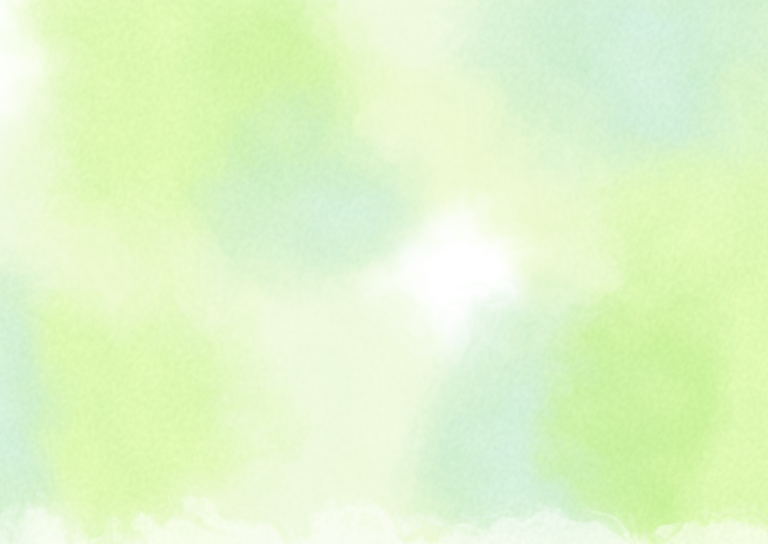
A WebGL 2 fragment shader for this background:

```glsl
#version 300 es
precision highp float;

uniform vec2 u_resolution;
out vec4 fragColor;

// Pigments
const vec3 CREAM = vec3(0.935, 0.98, 0.872);
const vec3 STRAW = vec3(0.93, 0.98, 0.82);
const vec3 WHITE = vec3(1.0);
const vec3 LIME = vec3(0.866, 0.975, 0.69);
const vec3 LEAF = vec3(0.795, 0.95, 0.61);
const vec3 MINT = vec3(0.815, 0.94, 0.805);
const vec3 AQUA = vec3(0.825, 0.94, 0.875);
const vec3 PIGMENTS[4] = vec3[4](WHITE, LIME, LEAF, MINT);

// Washes: centre and radii, in canvas heights
const int WASH_COUNT = 12;
const vec4 WASHES[WASH_COUNT] = vec4[WASH_COUNT](
  vec4(0.00, 1.00, 0.15, 0.24), vec4(0.84, 0.46, 0.15, 0.19),
  vec4(0.35, 0.83, 0.32, 0.33), vec4(0.51, 0.83, 0.15, 0.22),
  vec4(0.57, 0.64, 0.21, 0.21), vec4(1.37, 0.57, 0.36, 0.34),
  vec4(1.17, 0.95, 0.34, 0.27), vec4(0.25, 0.24, 0.28, 0.26),
  vec4(0.00, 0.22, 0.13, 0.33), vec4(1.36, 0.23, 0.30, 0.40),
  vec4(0.99, 0.18, 0.24, 0.28), vec4(1.19, 0.22, 0.16, 0.26));
const int WASH_PIGMENT[WASH_COUNT] = int[WASH_COUNT](0, 0, 1, 2, 3, 1, 3, 1, 3, 1, 3, 2);
const float WASH_OPACITY[WASH_COUNT] = float[WASH_COUNT](
  1.0, 1.0, 0.95, 0.55, 0.8, 0.75, 0.95, 0.95, 0.85, 0.95, 0.9, 0.85);

// Softness of the washes
const float EDGE_INNER = 0.45;
const float EDGE_OUTER = 1.22;
const float BLEED_SCALE = 3.5;
const float BLEED_AMOUNT = 0.10;
const float FRINGE_SCALE = 22.0;
const float FRINGE_AMOUNT = 0.12;

// Paper
const float GRAIN_SCALE = 105.0;
const float GRAIN_AMOUNT = 0.022;
const float GRAIN_ANGLE = 0.5;
const float MOTTLE_AMOUNT = 0.025;
const float BOTTOM_FADE = 0.07;

// Pseudo-random unit vector for a lattice point
vec2 gradient(vec2 cell) {
  uvec2 q = uvec2(ivec2(cell)) * uvec2(1597u, 3571u);
  uint h = (q.x ^ q.y) * 74929u;
  h = (h ^ (h >> 15)) * 65537u;
  h = (h ^ (h >> 13)) * 48271u;
  float angle = float(h >> 8) / 16777216.0 * 6.28319;
  return vec2(cos(angle), sin(angle));
}

float gradientNoise(vec2 p) {
  vec2 cell = floor(p);
  vec2 f = p - cell;
  vec2 u = f * f * f * (f * (f * 6.0 - 15.0) + 10.0);
  vec2 e = vec2(1.0, 0.0);
  float low = mix(dot(gradient(cell), f), dot(gradient(cell + e), f - e), u.x);
  float high = mix(dot(gradient(cell + e.yx), f - e.yx), dot(gradient(cell + 1.0), f - 1.0), u.x);
  return mix(low, high, u.y);
}

float fbm(vec2 p) {
  float sum = 0.0;
  float weight = 1.0;
  for (int i = 0; i < 5; i++) {
    sum += weight * gradientNoise(p);
    p = mat2(1.6, 1.2, -1.2, 1.6) * p + 17.3;
    weight *= 0.5;
  }
  return sum;
}

void main() {
  vec2 p = gl_FragCoord.xy / u_resolution.y;

  // Wet edges: broad bleeding with a finer feathered fringe
  vec2 bleed = vec2(fbm(p * BLEED_SCALE + 3.0), fbm(p * BLEED_SCALE + 41.0));
  vec2 warped = p + BLEED_AMOUNT * bleed;
  float fringe = FRINGE_AMOUNT * fbm(p * FRINGE_SCALE + 4.0 * bleed);

  float tone = fbm(p * 2.3 + 60.0);
  vec3 color = mix(CREAM, STRAW, smoothstep(-0.2, 0.5, tone));
  float pigmentDepth = 0.35;

  // Layered washes
  for (int i = 0; i < WASH_COUNT; i++) {
    vec4 wash = WASHES[i];
    int kind = WASH_PIGMENT[i];
    float dist = length((warped - wash.xy) / wash.zw) + fringe;
    float cover = WASH_OPACITY[i] * (1.0 - smoothstep(EDGE_INNER, EDGE_OUTER, dist));
    vec3 pigment = PIGMENTS[kind];
    if (kind == 3) pigment = mix(AQUA, MINT, smoothstep(0.0, 0.8, dist + 0.5 * tone));
    color = mix(color, pigment, cover);
    pigmentDepth = mix(pigmentDepth, kind == 0 ? 0.0 : 1.0, cover);
  }

  // Pale lower border
  float fade = 1.0 - smoothstep(0.0, BOTTOM_FADE, warped.y + 0.5 * fringe);
  color = mix(color, WHITE, 0.55 * fade);

  // Paper tooth and pigment mottling
  float c = cos(GRAIN_ANGLE);
  float s = sin(GRAIN_ANGLE);
  vec2 toothPos = mat2(c, s, -s, c) * p * vec2(GRAIN_SCALE, GRAIN_SCALE * 0.8);
  float tooth = gradientNoise(toothPos) + 0.5 * gradientNoise(toothPos * 1.7 + 9.0);
  float mottle = fbm(p * 9.0 + 25.0);
  color += pigmentDepth * (GRAIN_AMOUNT * tooth + MOTTLE_AMOUNT * mottle * vec3(1.0, 0.4, 1.0));

  fragColor = vec4(clamp(color, 0.0, 1.0), 1.0);
}
```
